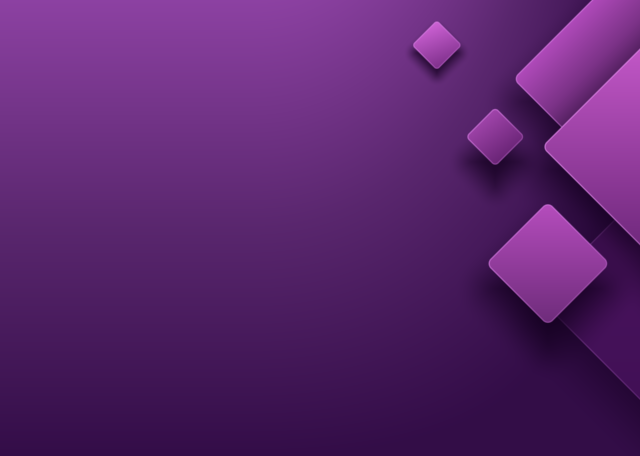
Reproduce this background procedurally as a Shadertoy shader.

```glsl
// Glossy purple diamonds stacked along the right side of a violet gradient.
// Each diamond is a rotated rounded box, painted back to front with a soft
// drop shadow, a linear colour ramp and a thin bright rim.

#define RIM_WIDTH 0.0022
#define FALLOFF_START 0.55
#define FALLOFF_TOP 1.5
#define FALLOFF_BOTTOM 0.25
#define SHADOW_COLOR vec3(0.075, 0.0, 0.12)
#define SKY_TOP vec3(0.55, 0.255, 0.635)
#define SKY_MIDDLE vec3(0.35, 0.15, 0.43)
#define SKY_BOTTOM vec3(0.20, 0.05, 0.28)

// Signed distance to a diamond; reach is centre to unrounded tip.
float diamond(vec2 p, float reach, float corner) {
    vec2 q = abs(vec2(p.x + p.y, p.y - p.x)) * 0.70711;
    q -= reach * 0.70711 - corner;
    return length(max(q, 0.0)) + min(max(q.x, q.y), 0.0) - corner;
}

vec3 backdrop(vec2 p) {
    float side = max(p.x - FALLOFF_START, 0.0);
    float depth = 1.0 - p.y + side * side * mix(FALLOFF_BOTTOM, FALLOFF_TOP, p.y);
    vec3 upper = mix(SKY_TOP, SKY_MIDDLE, clamp(depth * 2.0, 0.0, 1.0));
    return mix(upper, SKY_BOTTOM, clamp(depth * 2.0 - 1.0, 0.0, 1.0));
}

// Shadow: xy is its offset, z its blur, w its strength.
void castShadow(inout vec3 col, vec2 p, float reach, float corner, vec4 shadow) {
    float d = diamond(p - shadow.xy, reach, corner);
    float cover = 1.0 - smoothstep(-shadow.z, shadow.z, d);
    col = mix(col, SHADOW_COLOR, cover * shadow.w);
}

// Ramp: xy is the direction towards the light colour, z its value at the centre.
void paintDiamond(inout vec3 col, vec2 p, float reach, float corner,
                  vec3 ramp, vec3 dark, vec3 light, vec3 rim) {
    float pixel = 1.0 / iResolution.y;
    float d = diamond(p, reach, corner);
    float shade = clamp(dot(p, ramp.xy) + ramp.z, 0.0, 1.0);
    vec3 fill = mix(dark, light, shade);

    // The rim is strongest on the edges facing the upper left.
    float facing = smoothstep(-reach, reach, p.y - p.x);
    float edge = smoothstep(-RIM_WIDTH - pixel, -RIM_WIDTH + pixel, d);
    fill = mix(fill, rim, edge * mix(0.45, 0.85, facing));
    col = mix(col, fill, 1.0 - smoothstep(-pixel, pixel, d));
}

void mainImage(out vec4 fragColor, in vec2 fragCoord) {
    vec2 p = fragCoord / iResolution.y;
    vec3 col = backdrop(p);
    vec3 pinkRim = vec3(0.82, 0.47, 0.87);
    vec2 q;

    // Dark panel at the lower right
    q = p - vec2(1.618, 0.349);
    castShadow(col, q, 0.44, 0.015, vec4(0.0, -0.05, 0.09, 0.6));
    paintDiamond(col, q, 0.44, 0.015, vec3(0.0, 2.0, 0.6),
                 vec3(0.25, 0.06, 0.33), vec3(0.29, 0.075, 0.37), vec3(0.47, 0.22, 0.55));

    // Rear panel at the upper right
    q = p - vec2(1.400, 0.827);
    castShadow(col, q, 0.275, 0.015, vec4(0.0, -0.05, 0.075, 0.75));
    paintDiamond(col, q, 0.275, 0.015, vec3(-4.5, 4.5, -0.24),
                 vec3(0.38, 0.15, 0.43), vec3(0.69, 0.29, 0.73), pinkRim);

    // Large front panel
    q = p - vec2(1.628, 0.678);
    castShadow(col, q, 0.44, 0.015, vec4(0.0, -0.05, 0.09, 0.85));
    paintDiamond(col, q, 0.44, 0.015, vec3(0.0, 2.3, 0.5),
                 vec3(0.44, 0.16, 0.49), vec3(0.76, 0.34, 0.78), vec3(0.88, 0.54, 0.92));

    // Medium diamond
    q = p - vec2(1.2015, 0.422);
    castShadow(col, q, 0.136, 0.015, vec4(0.0, -0.055, 0.075, 0.9));
    paintDiamond(col, q, 0.136, 0.015, vec3(0.0, 3.8, 0.5),
                 vec3(0.43, 0.17, 0.48), vec3(0.71, 0.30, 0.74), pinkRim);

    // Two small floating diamonds
    q = p - vec2(1.086, 0.700);
    castShadow(col, q, 0.065, 0.010, vec4(0.0, -0.055, 0.045, 0.8));
    paintDiamond(col, q, 0.065, 0.010, vec3(-6.0, 8.0, 0.5),
                 vec3(0.41, 0.14, 0.46), vec3(0.63, 0.27, 0.67), pinkRim);

    q = p - vec2(0.958, 0.901);
    castShadow(col, q, 0.055, 0.008, vec4(0.0, -0.017, 0.022, 0.85));
    paintDiamond(col, q, 0.055, 0.008, vec3(-4.0, 10.0, 0.5),
                 vec3(0.50, 0.19, 0.55), vec3(0.80, 0.38, 0.83), pinkRim);

    fragColor = vec4(col, 1.0);
}
```
